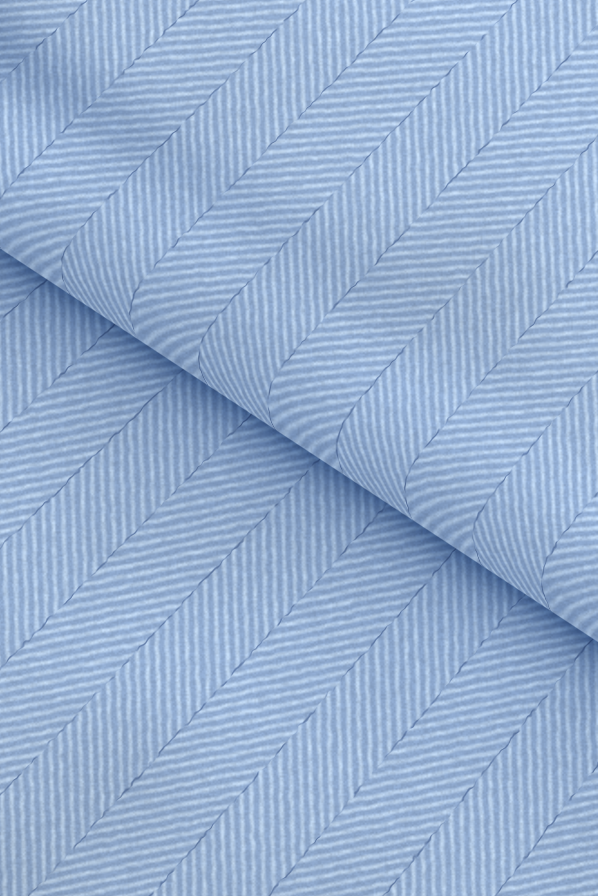
Write a WebGL 2 fragment shader that draws this texture.

```glsl
#version 300 es
precision highp float;
// Folded herringbone cloth: a rolled upper layer lies over a flat lower one.
// Each layer maps the point to a fanned band coordinate; bands alternate two
// stripe directions, then seams, woven grain, fold shading and shadow are added.
uniform vec2 u_resolution;
out vec4 fragColor;

#define FOLD_HEIGHT 1.084
#define FOLD_SLOPE 0.658
#define LOWER_PERIOD 0.0167
#define UPPER_PERIOD 0.0156
#define STRIPE_DUTY 0.42
#define SEAM_WIDTH 0.009
#define SEAM_DARKNESS 0.85
#define GRAIN 0.13
#define SHADOW_REACH 0.055
#define BASE_BLUE vec3(0.553, 0.652, 0.790)
#define PALE_BLUE vec3(0.705, 0.792, 0.892)
#define SHADOW_TINT vec3(0.39, 0.50, 0.64)

float hash(vec2 p) {
  vec3 q = fract(vec3(p.xyx) * 0.1031);
  q += dot(q, q.yzx + 33.33);
  return fract((q.x + q.y) * q.z);
}

float noise(vec2 p) {
  vec2 i = floor(p), f = fract(p);
  f = f * f * (3.0 - 2.0 * f);
  return mix(mix(hash(i), hash(i + vec2(1, 0)), f.x),
             mix(hash(i + vec2(0, 1)), hash(i + vec2(1, 1)), f.x), f.y);
}

// Soft pale stripe, one per unit of phase
float stripe(float phase, float pixel) {
  float soft = max(0.19, pixel);
  float d = abs(fract(phase) - 0.5);
  return 1.0 - smoothstep(-soft, soft, d - 0.5 * STRIPE_DUTY);
}

// Bands of upright (+1) or level (-1) stripes on even band numbers
vec3 herringbone(float band, vec2 phase, float parity, float pixel, vec2 p) {
  band += 0.030 * (noise(p * 120.0) - 0.5);
  phase += 0.16 * (noise(p * 60.0 + 3.0) - 0.5);
  float side = abs(mod(band - 0.5, 2.0) - 1.0) - 0.5;
  float edge = pixel * 0.10;
  float upright = smoothstep(-edge, edge, side * parity);
  float pale = mix(stripe(phase.y, pixel), stripe(phase.x, pixel), upright);
  pale *= 0.75 + 0.5 * noise(p * vec2(110.0, 90.0));
  vec3 color = mix(BASE_BLUE, PALE_BLUE, pale);

  // Thin broken seam between bands
  float seam = 1.0 - smoothstep(SEAM_WIDTH - edge, SEAM_WIDTH + edge, abs(side));
  seam *= SEAM_DARKNESS * smoothstep(0.1, 0.8, noise(p * 85.0 + 7.0));
  return mix(color, BASE_BLUE * vec3(0.62, 0.68, 0.78), seam);
}

vec3 lowerLayer(vec2 p, float depth, float px) {
  float band = (p.x + 0.64 * depth - 0.078) / (0.1143 + 0.0138 * depth);
  vec2 phase = vec2(p.x + 0.03 * p.y, p.y - 0.2 * p.x) / LOWER_PERIOD;
  vec3 color = herringbone(band, phase, 1.0, px / LOWER_PERIOD, p);

  // Cast shadow: a tight core and a wide faint veil
  float shadow = 0.78 * exp(-depth / SHADOW_REACH) + 0.22 * exp(-depth / 0.25);
  color *= mix(vec3(1.0), SHADOW_TINT, min(shadow, 1.0));
  return color * (1.02 - 0.06 * smoothstep(0.45, 1.0, depth));
}

vec3 upperLayer(vec2 p, float height, float px) {
  // Lines bend sideways where the cloth rolls under
  float x = p.x - 0.0586 * exp(-height / 0.039) + 0.008;
  float band = (x + 0.049 - 0.612 * height) / (0.1152 - 0.0086 * height);
  float level = p.y - 0.08 * p.x + 0.039 * exp(-height / 0.055);
  vec2 phase = vec2(x + 0.04 * p.y, level) / UPPER_PERIOD;
  vec3 color = herringbone(band, phase, -1.0, px / UPPER_PERIOD, p);

  // Rolled edge, soft hollow at the left, and a lit ridge
  float roll = 0.32 * exp(-height / 0.11);
  float hollow = 0.36 * exp(-pow((height - 0.34) / 0.075, 2.0) - 3.0 * p.x);
  float ridge = 0.05 * exp(-pow((height - 0.22) / 0.10, 2.0));
  color *= mix(vec3(1.0), SHADOW_TINT, roll + hollow);
  color *= 1.0 + ridge + 0.05 * smoothstep(0.35, 1.0, height);

  // Fine highlight along the lip
  return mix(color, PALE_BLUE, 0.15 * (1.0 - smoothstep(0.001, 0.009, height)));
}

void main() {
  float px = 1.5 / u_resolution.y;
  vec2 p = gl_FragCoord.xy * px;
  float height = p.y - FOLD_HEIGHT + FOLD_SLOPE * p.x;

  vec3 lower = lowerLayer(p, max(-height, 0.0), px);
  vec3 upper = upperLayer(p, max(height, 0.0), px);
  vec3 color = mix(lower, upper, smoothstep(-px, px, height));

  // Woven grain and gentle unevenness
  float grain = 0.6 * noise(p * 330.0) + 0.4 * noise(p * vec2(150.0, 240.0));
  color *= 1.0 + GRAIN * (grain - 0.5) + 0.06 * (noise(p * 5.0) - 0.5);
  fragColor = vec4(color, 1.0);
}
```
